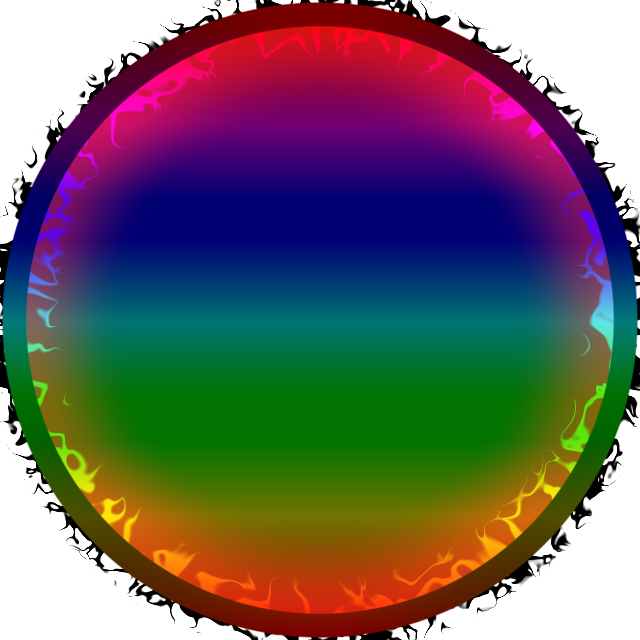
This background is drawn by a WebGL 2 fragment shader. Its source:

```glsl
#version 300 es
precision highp float;
// A rainbow disc on white: horizontal spectrum bands inside a dark rim,
// with a warm glow and bright ridged-noise flames along the inner edge,
// and black ridged-noise flecks clinging to the outside of the rim.

uniform vec2 u_resolution;
out vec4 fragColor;

const float OUTER_RADIUS = 0.496;
const float INNER_RADIUS = 0.459;
const float GLOW_START = 0.31;
const float FLAME_START = 0.395;
const float FLECK_END = 0.532;
const float FLAME_SCALE = 27.0;
const float FLECK_SCALE = 50.0;
const float WARP = 0.7;
const float BODY_LEVEL = 0.45;
const float FLAME_LEVEL = 0.88;
const float RIM_LEVEL = 0.39;
const float RIM_VARIATION = 0.09;
const vec3 GLOW_COLOR = vec3(0.50, 0.07, 0.05);
const vec3 FLAME_TINT = vec3(0.36, 0.02, 0.04);
const vec3 PAPER = vec3(1.0);

float hash(vec2 p) {
    return fract(sin(dot(p, vec2(127.1, 311.7))) * 43758.5453);
}

float noise(vec2 p) {
    vec2 cell = floor(p);
    vec2 f = fract(p);
    f = f * f * (3.0 - 2.0 * f);
    float low = mix(hash(cell), hash(cell + vec2(1.0, 0.0)), f.x);
    float high = mix(hash(cell + vec2(0.0, 1.0)), hash(cell + 1.0), f.x);
    return mix(low, high, f.y);
}

// Warped noise folded at its middle, so contours become thin loops
float ridges(vec2 p) {
    vec2 warp = vec2(noise(p * 0.8 + 17.0), noise(p * 0.8 + 53.0)) - 0.5;
    p += WARP * 2.0 * warp;
    float n = 0.7 * noise(p) + 0.3 * noise(p * 2.1 + 9.0);
    return 1.0 - abs(2.0 * n - 1.0);
}

// Linear ramp from 0 at a to 1 at b; a may exceed b
float ramp(float a, float b, float x) {
    return clamp((x - a) / (b - a), 0.0, 1.0);
}

// Vertical spectrum: red, yellow, green, cyan, blue, magenta, red
vec3 spectrum(float y) {
    float red = max(ramp(0.31, 0.193, y), ramp(0.69, 0.805, y));
    float green = ramp(0.01, 0.193, y) * ramp(0.624, 0.497, y);
    float blue = ramp(0.38, 0.497, y) * ramp(0.96, 0.805, y);
    return vec3(red, green, blue);
}

void main() {
    float side = min(u_resolution.x, u_resolution.y);
    vec2 p = (gl_FragCoord.xy - 0.5 * u_resolution) / side;
    float pixel = 1.0 / side;
    float r = length(p);
    vec3 hue = spectrum(p.y + 0.5);

    // Disc body with the warm glow near its edge
    float glow = smoothstep(GLOW_START, INNER_RADIUS, r);
    vec3 disc = hue * BODY_LEVEL * (1.0 - 0.25 * glow) + GLOW_COLOR * glow;

    // Bright flames, denser towards the rim
    float flameCut = mix(1.02, 0.68, ramp(FLAME_START, INNER_RADIUS, r));
    float flame = smoothstep(flameCut, flameCut + 0.16, ridges(p * FLAME_SCALE + 40.0));
    disc = mix(disc, min(hue * FLAME_LEVEL + FLAME_TINT, 1.0), flame);

    // Rim, a little brighter at the four compass points
    vec2 dir = p / max(r, 0.001);
    float cos4 = 1.0 - 8.0 * dir.x * dir.x * dir.y * dir.y;
    vec3 rim = hue * (RIM_LEVEL + RIM_VARIATION * cos4);

    // Black flecks thinning out over the paper
    float fleckCut = mix(0.66, 1.02, ramp(OUTER_RADIUS, FLECK_END, r));
    float fleck = smoothstep(fleckCut, fleckCut + 0.12, ridges(p * FLECK_SCALE + 80.0));
    vec3 color = PAPER * (1.0 - fleck);

    color = mix(rim, color, smoothstep(-pixel, pixel, r - OUTER_RADIUS));
    color = mix(disc, color, smoothstep(-pixel, pixel, r - INNER_RADIUS));
    fragColor = vec4(color, 1.0);
}
```
